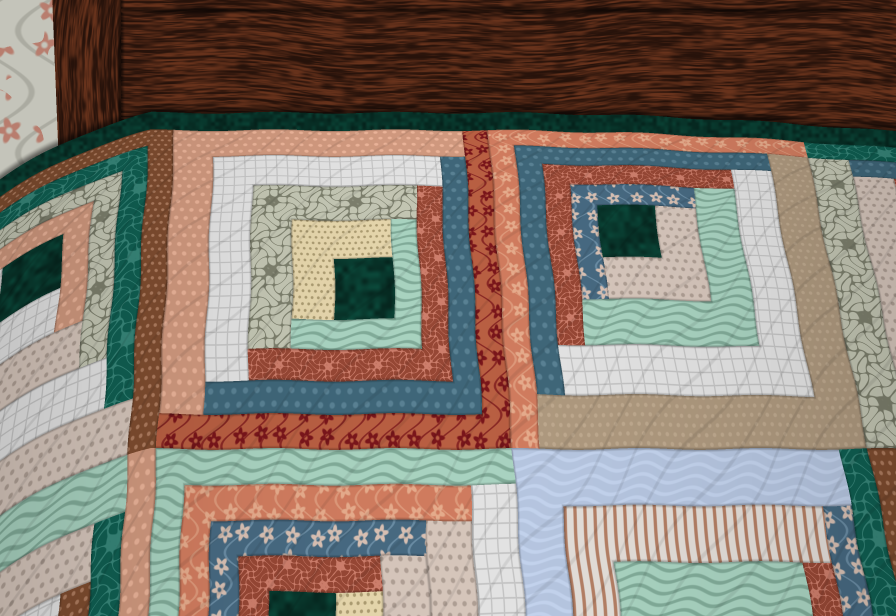
Write a WebGL 1 fragment shader that draws this pattern.

```glsl
precision highp float;
// A log cabin quilt hung before a wooden headboard and flowered wall. Ring-indexed
// blocks have wide and narrow sides; prints are layered sines and cellular blossoms.
uniform vec2 u_resolution;

const float SPAN = 530.;  // scene units in canvas height
const float BLOCK = 270., WIDE = 34., NARROW = 21.5;
const float RIM_TOP = 97., QUILT_TOP = 112.;
const float AXIS_X = 264., SPREAD = .000485;  // perspective
const float TILT = .6, BEND = .00154;  // foreshortening
const vec3 PINE = vec3(.03, .2, .16);
const vec3 WOOD_DARK = vec3(.15, .07, .04), WOOD_LIGHT = vec3(.41, .2, .11);
struct Block { vec2 side; vec4 narrow; vec4 wide; };  // fabrics, outer to inner

float hash(vec2 c) { return fract(sin(dot(c, vec2(12.99, 78.23))) * 4375.85); }
float noise(vec2 p) {
  vec2 i = floor(p), f = fract(p), e = vec2(1, 0);
  f *= f * (3. - 2. * f);
  return mix(mix(hash(i), hash(i + e), f.x), mix(hash(i + e.yx), hash(i + 1.), f.x), f.y);
}

// Prints return ink coverage.
float dots(vec2 q, float cell) {
  q /= cell;
  q.x += .5 * mod(floor(q.y), 2.);
  return 1. - smoothstep(.15, .3, length(fract(q) - .5));
}
float waves(vec2 q) {
  return smoothstep(.2, .9, sin(q.y * .9 + 2.2 * sin(q.x * .16 + q.y * .09)));
}
float plaid(vec2 q) {
  q = abs(fract(q / 9.) - .5);
  return smoothstep(.41, .48, max(q.x, q.y));
}
float vines(vec2 q) {
  return 1. - smoothstep(.1, .28, abs(sin(q.x * .21 + 2. * sin(q.y * .17))));
}
float blossoms(vec2 q, float cell) {
  q /= cell;
  vec2 id = floor(q), d = q - id - .35 - .3 * vec2(hash(id), hash(id + 7.));
  float r = length(d), a = atan(d.y, d.x + .0001) + 6. * hash(id + 3.);
  return smoothstep(.05, -.05, r - .25 - .08 * cos(5. * a)) * smoothstep(.04, .12, r);
}
float scroll(vec2 q) {
  float s = sin(q.x * .45 + 2. * sin(q.y * .3)) + sin(q.y * .5 + 2. * sin(q.x * .27));
  return 1. - smoothstep(.15, .45, abs(s));
}

vec3 fabric(float id, vec2 q) {
  if (id < 1.) return vec3(.87, .81, .65) - .22 * dots(q, 5.);  // cream
  if (id < 2.) return vec3(.86) - .12 * plaid(q);
  if (id < 3.) return vec3(.79, .58, .48) + .1 * dots(q, 8.);  // peach
  if (id < 4.) return vec3(.66, .58, .48) + .06 * dots(q, 6.);
  if (id < 5.) return vec3(.74, .75, .68) - .27 * scroll(q);  // sage
  if (id < 6.) return vec3(.69, .75, .85) + .05 * waves(q);
  if (id < 7.) return vec3(.64, .8, .73) - .15 * waves(q);  // mint
  if (id < 8.) return vec3(.24, .39, .46) + .1 * dots(q, 9.);
  if (id < 9.) return vec3(.57, .27, .2) + .21 * scroll(q * 1.8);  // rust
  float flower = blossoms(q, 17.), vine = vines(q);
  if (id < 10.) return vec3(.7, .36, .25) - vec3(.24, .28, .15) * max(.75 * vine, flower);
  if (id < 11.) return vec3(.79, .47, .36) + vec3(.08, .18, .17) * max(.6 * vine, flower);
  if (id < 12.) return vec3(.48, .29, .18) + .18 * dots(q, 6.);  // brown
  if (id < 13.) return vec3(.06, .36, .31) + .15 * scroll(q);  // teal
  if (id < 14.) return vec3(.86, .84, .82) - vec3(.18, .36, .44) * smoothstep(.2, .8, sin(q.x * .85));
  if (id < 15.) return vec3(.81, .75, .71) - .15 * dots(q, 7.);  // pink
  return mix(vec3(.27, .4, .49) + .13 * vine, vec3(.82, .73, .68), flower);
}

Block blockAt(float i) {
  if (i < 1.) return Block(vec2(1, 0), vec4(11, 12, 4, 2), vec4(14, 1, 14, 1));
  if (i < 2.) return Block(vec2(1, 1), vec4(9, 7, 8, 6), vec4(2, 1, 4, 0));
  if (i < 3.) return Block(vec2(0, 0), vec4(10, 7, 8, 15), vec4(3, 1, 6, 14));
  if (i < 4.) return Block(vec2(1, 0), vec4(12, 7, 8, 6), vec4(4, 14, 11, 1));
  if (i < 5.) return Block(vec2(1, 1), vec4(2, 12, 11, 10), vec4(6, 14, 1, 0));
  if (i < 6.) return Block(vec2(0, 0), vec4(6, 10, 15, 8), vec4(1, 14, 14, 0));
  if (i < 7.) return Block(vec2(1, 1), vec4(12, 15, 8, 6), vec4(5, 13, 6, 0));
  return Block(vec2(0, 0), vec4(11, 12, 9, 6), vec4(1, 2, 4, 0));
}

vec3 patchwork(vec2 q) {
  vec2 grid = q / BLOCK + vec2(.444, 0), cell = floor(grid);
  Block b = blockAt(cell.x + 4. * cell.y + .5);
  vec2 c = mix(1. - fract(grid), fract(grid), b.side) * BLOCK;
  float w = min(c.x, c.y) / WIDE, n = (BLOCK - max(c.x, c.y)) / NARROW;
  float ring = floor(min(w, n));
  if (ring > 3.) return PINE * (.7 + .7 * noise(q * .2));
  bool thin = floor(n) == ring;
  float t = fract(thin ? n : w), width = thin ? NARROW : WIDE;
  vec4 ids = b.wide;
  if (thin) ids = b.narrow;
  float id = ring < 1. ? ids.x : ring < 2. ? ids.y : ring < 3. ? ids.z : ids.w;
  float seam = smoothstep(0., 1.8, min(t, 1. - t) * width);
  return fabric(id + .5, q + ring * 5.) * mix(.76, 1., seam);
}

// Wallpaper, bed post and grained panel.
vec3 backdrop(vec2 p) {
  if (p.x < 45. + p.y * .04) return mix(vec3(.77, .77, .73) - .1 * vines(p * .35),
    vec3(.72, .49, .43), blossoms(p + 9., 34.) * step(.5, noise(p * .04)));
  bool post = p.x < 104.;
  vec2 g = post ? p.yx : p;
  g.y += 5. * sin(g.x * .012) + 2. * sin(g.x * .037);
  float grain = .55 * noise(g * vec2(.035, .6)) + .45 * noise(g * vec2(.11, 1.1));
  float groove = smoothstep(0., 4., min(abs(p.x - 104.), post ? 9. : abs(p.y - 9.)));
  return mix(WOOD_DARK, WOOD_LIGHT, smoothstep(.2, .85, grain)) * mix(.45, 1., groove);
}

vec3 scene(vec2 p) {
  float l = max(0., 130. - p.x), r = max(0., p.x - 400.), depth = p.y - QUILT_TOP;
  float drape = (.22 + .0017 * l) * l + .00012 * r * r * (1. - clamp(depth / BLOCK, 0., 1.));
  float h = depth - drape + .8 * sin(p.x * .06), above = RIM_TOP - QUILT_TOP - h;
  if (above > 0.) return backdrop(p) * mix(.5, 1., smoothstep(0., 8., above));
  if (h < 0.) return PINE * (.65 + .6 * noise(p * .3));
  // Undo foreshortening: curved in the upper row, then straight.
  float rowEnd = BLOCK * (TILT + BEND * BLOCK);
  float v = (sqrt(TILT * TILT + 4. * BEND * min(h, rowEnd)) - TILT) / (2. * BEND)
    + max(h - rowEnd, 0.) / (TILT + 2. * BEND * BLOCK);
  float u = AXIS_X + (p.x + sin(p.y * .07) - AXIS_X) / (1. + SPREAD * depth);
  // Quilted creases and light falling off at the sides.
  float crease = smoothstep(.93, 1., sin((u + v + 7. * sin(u * .05)) * .185));
  float side = p.x / 400. - 1.;
  return patchwork(vec2(u, v)) * (1.03 - .13 * side * side - .08 * crease);
}

void main() {
  vec3 sum = vec3(0);
  for (int i = 0; i < 9; i++) {
    vec2 offset = vec2(mod(float(i), 3.), floor(float(i) / 3.)) / 3. - .333;
    vec2 p = (gl_FragCoord.xy + offset) * SPAN / u_resolution.y;
    sum += scene(vec2(p.x, SPAN - p.y));
  }
  gl_FragColor = vec4(sum / 9., 1);
}
```
